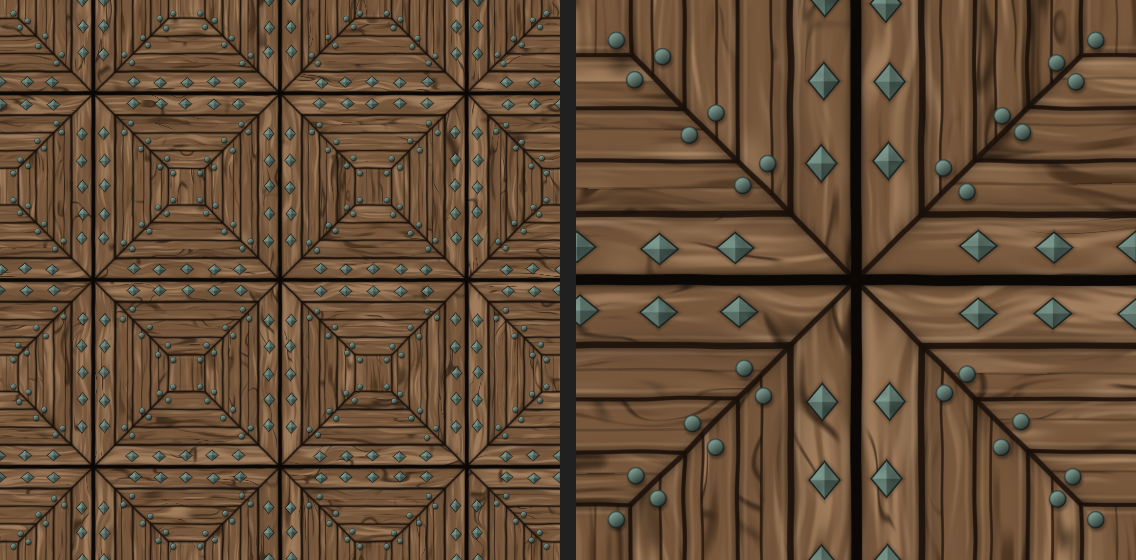
Left, the full canvas; right, a detail of the centre.
Give the GLSL for this texture, as a Shadertoy shader.

```glsl
// Mitred wooden panels with nested plank squares, diamond studs and round rivets.
#define TILES 3.0
#define CORE 0.098
#define PLANK 0.095
#define SEAM_W 0.0095
#define LINE_W 0.0036
#define RIVET_R 0.0155
#define STUD_GAP 0.142
#define STUD_ROW 0.442
#define STUD_SIZE vec2(0.035, 0.029)
#define JITTER 0.016

const vec3 GAP = vec3(0.10, 0.06, 0.035);
const vec3 SEAM = vec3(0.04, 0.028, 0.018);
const vec3 WOOD_DARK = vec3(0.30, 0.205, 0.125);
const vec3 WOOD_MID = vec3(0.465, 0.34, 0.232);
const vec3 WOOD_LIGHT = vec3(0.63, 0.49, 0.36);
const vec3 METAL_DARK = vec3(0.17, 0.22, 0.20);
const vec3 METAL_LIGHT = vec3(0.48, 0.59, 0.545);

float hash(vec2 p) {
    return fract(sin(dot(p, vec2(127.1, 311.7))) * 43758.5453);
}

float noise(vec2 p) {
    vec2 i = floor(p), f = fract(p);
    f = f * f * (3.0 - 2.0 * f);
    return mix(mix(hash(i), hash(i + vec2(1, 0)), f.x),
               mix(hash(i + vec2(0, 1)), hash(i + vec2(1, 1)), f.x), f.y);
}

// Coverage of a shape from its signed distance
float fill(float d, float px) { return 1.0 - smoothstep(-px, px, d); }
float line(float d, float w, float px) { return fill(abs(d) - w, px); }

// Streaked wood; g.x runs along the plank, g.y across it
vec3 wood(vec2 g, float seed, float lift) {
    vec2 s = vec2(seed * 37.0, seed * 91.0);
    float warp = noise(g * vec2(6.0, 12.0) + s);
    float broad = noise(vec2(g.x * 4.0, g.y * 40.0 + warp * 3.0) + s);
    float fine = noise(vec2(g.x * 9.0, g.y * 105.0 + warp * 5.0) + s.yx);
    float tone = broad * 0.55 + fine * 0.5 + lift + (hash(s) - 0.5) * 0.1;
    vec3 col = mix(WOOD_DARK, WOOD_MID, smoothstep(0.06, 0.4, tone));
    col = mix(col, WOOD_LIGHT, smoothstep(0.5, 0.98, tone));
    // Tapering dark strokes
    float stroke = abs(noise(vec2(g.x * 5.0, g.y * 24.0 + warp * 4.0) + s + 9.0) - 0.5);
    float mask = smoothstep(0.52, 0.8, noise(g * vec2(7.0, 11.0) + s + 23.0));
    return mix(col, WOOD_DARK * 0.7, mask * (1.0 - smoothstep(0.0, 0.09, stroke)) * 0.8);
}

void mainImage(out vec4 fragColor, in vec2 fragCoord) {
    vec2 p = fragCoord / iResolution.y * TILES + 0.5;
    float px = TILES / iResolution.y * 0.8;
    vec2 cell = mod(floor(p), TILES);
    vec2 q = fract(p) - 0.5;

    // Fold into one triangular side; the wobble keeps joints hand cut
    vec2 w = q + (vec2(noise(p * 13.0), noise(p * 13.0 + 50.0)) - 0.5) * 0.004;
    bool flat_ = abs(q.y) > abs(q.x);
    vec2 sgn = vec2(q.x < 0.0 ? -1.0 : 1.0, q.y < 0.0 ? -1.0 : 1.0);
    float hi = max(abs(w.x), abs(w.y)), lo = min(abs(w.x), abs(w.y));
    float side = flat_ ? 2.0 + sgn.y : 7.0 + sgn.x;

    // Wood of core, planks and frame
    float ring = clamp(floor((hi - CORE) / PLANK), -1.0, 3.0);
    bool core = ring < 0.0, frame = ring > 2.5;
    vec2 id = cell * 11.0 + vec2(core ? 0.0 : side, ring * 3.0);
    float split = hi - CORE - PLANK * (ring + 0.3 + 0.4 * hash(id + 5.0));
    float seed = hash(id + (split > 0.0 && !frame && !core ? 0.5 : 0.0));
    vec2 g = (flat_ && !core) ? w : w.yx;
    vec3 col = wood(g, seed, frame ? 0.14 : -0.02);

    // Plank joints: highlight, soft shade, dark line
    float joint = clamp(round((hi - CORE) / PLANK), 0.0, 3.0);
    float edge = hi - CORE - PLANK * joint;
    float heavy = joint > 2.5 ? 2.0 : 1.0;
    col += vec3(0.08, 0.07, 0.055) * line(abs(edge) - 0.014, 0.003, px * 2.0);
    col *= 1.0 - 0.36 * exp(-abs(edge) * 105.0 / heavy);
    if (!core && !frame)
        col = mix(col, GAP, line(split, 0.0024, px) * (flat_ ? 0.25 : 0.75));
    if (core) {
        float slat = abs(abs(w.x) - 0.035);
        col = mix(col, GAP, line(slat, 0.002, px) * 0.4);
    }
    col = mix(col, GAP, line(edge, LINE_W * (0.4 + 0.6 * heavy), px) * 0.88);

    // Mitre joints and outer seams
    float mitre = (hi - lo) * 0.7071;
    if (!core) {
        col *= 1.0 - 0.35 * exp(-mitre * 110.0);
        col = mix(col, GAP, line(mitre, 0.0046, px) * 0.85);
    }
    float seam = 0.5 - max(abs(q.x), abs(q.y));
    col *= 1.0 - 0.45 * exp(-max(seam - SEAM_W, 0.0) * 150.0);
    col = mix(col, SEAM, fill(seam - SEAM_W + (hi - 0.5 + seam) * 0.7, px));

    // Round rivets beside the mitres, plus one in each core corner
    vec2 f = vec2(max(abs(q.x), abs(q.y)), min(abs(q.x), abs(q.y)));
    for (float k = -1.0; k < 3.0; k++) {
        vec2 key = cell * 5.0 + sgn * 2.0 + vec2(k, side);
        vec2 c = k < 0.0 ? vec2(0.072) : vec2(0.147, 0.105) + 0.095 * k
               + (vec2(hash(key), hash(key + 8.0)) - 0.5) * JITTER;
        vec2 o = (flat_ ? (f - c).yx : f - c) * sgn;
        col *= 1.0 - 0.4 * fill(length(o + vec2(-0.002, 0.005)) - RIVET_R, 0.006);
        float lit = clamp(0.55 + dot(o, vec2(-0.35, 0.5)) / RIVET_R, 0.0, 1.0);
        vec3 metal = mix(METAL_DARK, METAL_LIGHT, lit);
        metal *= 1.0 - 0.6 * smoothstep(RIVET_R * 0.72, RIVET_R, length(o));
        col = mix(col, metal, fill(length(o) - RIVET_R, px));
    }

    // Faceted diamond studs along the frame
    float along = flat_ ? q.x : q.y;
    float n = clamp(round(along / STUD_GAP), -2.0, 2.0);
    vec2 nudge = (vec2(hash(id + n), hash(id + n + 40.0)) - 0.5) * JITTER;
    vec2 o = vec2(along - n * STUD_GAP, f.x - STUD_ROW) - nudge * vec2(1.0, 0.6);
    float d = (dot(abs(o) / STUD_SIZE, vec2(1.0)) - 1.0) * 0.023;
    vec2 r = flat_ ? vec2(o.x, o.y * sgn.y) : vec2(o.y * sgn.x, o.x);
    vec2 facet = smoothstep(-px, px, vec2(-r.x, r.y));
    float shine = 0.06 + 0.4 * facet.x + 0.32 * facet.y + 0.25 * noise(p * 60.0);
    vec3 metal = mix(METAL_DARK, METAL_LIGHT, shine);
    metal = mix(metal, METAL_DARK * 0.5, smoothstep(-0.004, -0.001, d));
    col *= 1.0 - 0.3 * fill(d - 0.002, 0.006);
    col = mix(col, metal, fill(d, px));

    fragColor = vec4(col, 1.0);
}
```
